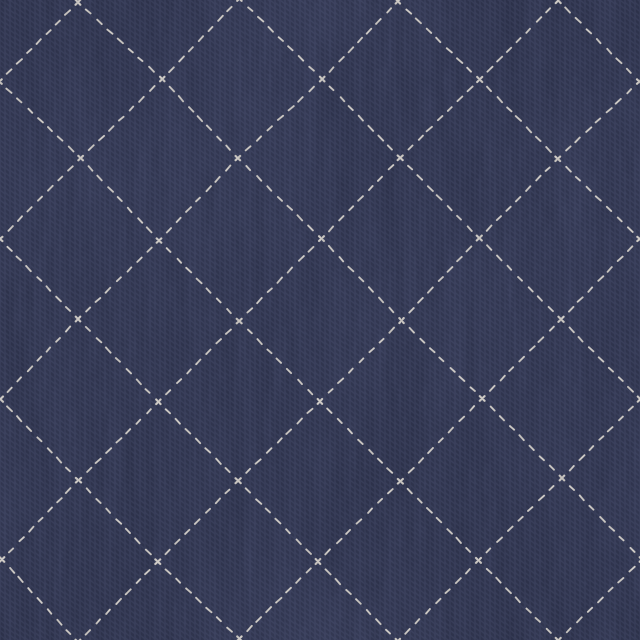
This pattern is drawn by a Shadertoy shader. Its source:

```glsl
// Indigo twill cloth quilted with a diamond lattice of pale running stitches and small crosses.

const float REPEATS = 4.0;          // diamonds across and down
const float PITCHES = 8.0;          // stitch pitches along one diamond side
const float RIBS = 128.0;           // weave columns and rows
const float THREAD_RADIUS = 0.00145;
const vec3 CLOTH_DARK = vec3(0.180, 0.200, 0.298);
const vec3 CLOTH_LIGHT = vec3(0.240, 0.262, 0.377);
const vec3 THREAD = vec3(0.805, 0.790, 0.770);

// Integer hash giving two values in 0..1
vec2 hash2(vec2 cell, float seed) {
    uvec3 v = uvec3(uint(cell.x), uint(cell.y), uint(seed));
    v = v * 1664525u + 1013904223u;
    v.x += v.y * v.z; v.y += v.z * v.x; v.z += v.x * v.y;
    v ^= v >> 16u;
    v.x += v.y * v.z; v.y += v.z * v.x;
    return vec2(v.xy >> 8u) / 16777216.0;
}

// Value noise that wraps after a whole number of cells
float wrapNoise(vec2 uv, vec2 period, float seed) {
    vec2 p = uv * period, i = floor(p), f = fract(p);
    f = f * f * (3.0 - 2.0 * f);
    float a = hash2(mod(i, period), seed).x;
    float b = hash2(mod(i + vec2(1, 0), period), seed).x;
    float c = hash2(mod(i + vec2(0, 1), period), seed).x;
    float d = hash2(mod(i + 1.0, period), seed).x;
    return mix(mix(a, b, f.x), mix(c, d, f.x), f.y);
}

float segmentDist(vec2 p, vec2 a, vec2 b) {
    vec2 pa = p - a, ba = b - a;
    return length(pa - ba * clamp(dot(pa, ba) / dot(ba, ba), 0.0, 1.0));
}

// Lattice index to a wrapped key, and to a slightly uneven canvas position
vec2 nodeKey(vec2 n) {
    return mod(vec2(n.x + n.y + 1.0, n.x - n.y), 2.0 * REPEATS);
}
vec2 nodePos(vec2 n) {
    vec2 even = vec2(n.x + n.y + 1.0, n.x - n.y) / (2.0 * REPEATS);
    return even + (hash2(nodeKey(n), 1.0) - 0.5) * 0.007;
}

// Running stitch along one side, leaving the corners free
float stitchDist(vec2 p, vec2 n, vec2 axis) {
    vec2 a = nodePos(n), side = nodePos(n + axis) - a;
    float t = dot(p - a, side) / dot(side, side);
    float k = clamp(round(t * PITCHES), 1.0, PITCHES - 1.0);
    float seed = 10.0 + k + 20.0 * axis.x;
    vec2 r = hash2(nodeKey(n), seed) - 0.5;
    vec2 s = hash2(nodeKey(n), seed + 50.0) - 0.5;
    vec2 along = normalize(side), across = vec2(-along.y, along.x);
    vec2 center = a + side * (k + r.x * 0.14) / PITCHES + across * r.y * 0.0008;
    vec2 halfDash = (along + across * s.x * 0.16) * (0.0048 + s.y * 0.0014);
    return segmentDist(p, center - halfDash, center + halfDash);
}

// Small diagonal cross where two lines meet
float crossDist(vec2 p, vec2 n) {
    vec2 q = p - nodePos(n);
    vec2 r = 0.0037 + (hash2(nodeKey(n), 3.0) - 0.5) * 0.0008;
    return min(segmentDist(q, -r, r), segmentDist(q, vec2(-r.x, r.y), vec2(r.x, -r.y)));
}

// Nearest thread among the four corners and sides of the diamond
float threadDist(vec2 p) {
    vec2 base = floor(vec2(p.x + p.y, p.x - p.y) * REPEATS - 0.5);
    float d = 1.0;
    for (int i = 0; i < 4; i++) {
        vec2 n = base + vec2(i & 1, i >> 1);
        d = min(d, crossDist(p, n) - 0.0002);
        d = min(d, stitchDist(p, n, vec2(1, 0)));
        d = min(d, stitchDist(p, n, vec2(0, 1)));
    }
    return d - THREAD_RADIUS;
}

// Short slanted weave marks in staggered columns, 0 in the grooves
float twill(vec2 uv) {
    vec2 p = uv * RIBS;
    float column = floor(p.x), x = fract(p.x);
    float slant = fract(p.y + 0.8 * x + 0.5 * mod(column, 2.0));
    float mark = smoothstep(0.5, 0.15, abs(slant - 0.5));
    float rib = smoothstep(0.0, 0.3, x) * smoothstep(1.0, 0.7, x);
    return 1.0 - mark * rib;
}

vec3 cloth(vec2 uv) {
    float mottle = wrapNoise(uv, vec2(5, 4), 5.0) - 0.5;
    float streak = wrapNoise(uv, vec2(64, 7), 6.0) - 0.5;
    float fine = wrapNoise(uv, vec2(128, 24), 7.0) - 0.5;
    float grain = wrapNoise(uv, vec2(256), 8.0) - 0.5;
    float tone = 0.18 + 0.62 * twill(uv);
    tone += 0.26 * mottle + 0.26 * streak + 0.22 * fine + 0.16 * grain;
    return mix(CLOTH_DARK, CLOTH_LIGHT, clamp(tone, -0.1, 1.1));
}

void mainImage(out vec4 fragColor, in vec2 fragCoord) {
    vec2 uv = fragCoord / iResolution.xy;
    float pixel = 1.0 / min(iResolution.x, iResolution.y);
    float cover = 1.0 - smoothstep(-0.7 * pixel, 0.7 * pixel, threadDist(uv));
    float fibre = 0.95 + 0.08 * wrapNoise(uv, vec2(200), 9.0);
    fragColor = vec4(mix(cloth(uv), THREAD * fibre, cover), 1.0);
}
```
